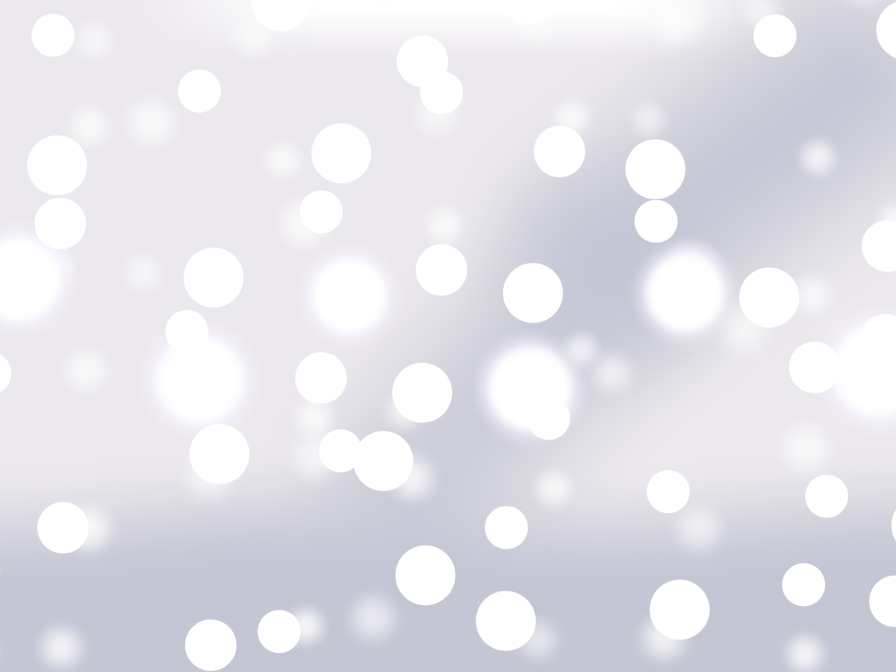
This background is drawn by a Shadertoy shader. Its source:

```glsl
// Pale lilac bokeh: a blurred grey-violet backdrop under soft light spots,
// a zigzag row of glowing lamps and crisp white discs.
// Spots and discs are scattered on jittered hash grids; 1 unit = canvas height.

#define LILAC vec3(0.925, 0.912, 0.932)
#define SLATE vec3(0.768, 0.776, 0.832)
#define HALO vec3(0.965, 0.950, 1.000)
#define SOFT_CELL 0.178
#define DISC_CELL 0.178
#define SOFT_KEEP 0.92
#define DISC_KEEP 0.86
#define LAMP_COUNT 6
#define LAMP_STEP 0.252
#define LAMP_RADIUS 0.064

// Three random values from a cell and a seed, without sine
vec3 hash3(vec2 cell, float seed) {
    vec3 q = fract(vec3(cell.xyx + seed) * vec3(0.1031, 0.1030, 0.0973));
    q += dot(q, q.yxz + 33.33);
    return fract((q.xxy + q.yzz) * q.zyx);
}

float segmentDistance(vec2 p, vec2 a, vec2 b) {
    vec2 ab = b - a;
    float t = clamp(dot(p - a, ab) / dot(ab, ab), 0.0, 1.0);
    return length(p - a - ab * t);
}

// Falls smoothly from 1 at the inner radius to 0 at the outer one
float falloff(float inner, float outer, float d) {
    return 1.0 - smoothstep(inner, outer, d);
}

// Dark floor, a dark diagonal sweep and a bright upper edge
vec3 backdrop(vec2 p) {
    float ground = falloff(0.13, 0.33, p.y + 0.015 * cos(p.x * 7.0));
    float rise = 0.80 * falloff(0.0, 0.24, segmentDistance(p, vec2(0.62, 0.28), vec2(0.90, 0.58)));
    float sweep = 0.92 * falloff(0.0, 0.27, segmentDistance(p, vec2(0.92, 0.62), vec2(1.26, 0.87)));
    float shade = 1.0 - (1.0 - ground) * (1.0 - rise) * (1.0 - sweep);
    vec3 col = mix(LILAC, SLATE, shade);
    float sky = smoothstep(0.90, 1.0, p.y) * smoothstep(0.15, 0.5, p.x) * falloff(0.9, 1.2, p.x);
    return mix(col, vec3(1.0), sky);
}

// Blurred spots, screened over each other
float softSpots(vec2 p) {
    vec2 base = floor(p / SOFT_CELL);
    float clear = 1.0;
    for (int j = -1; j <= 1; j++)
    for (int i = -1; i <= 1; i++) {
        vec2 cell = base + vec2(i, j);
        vec3 place = hash3(cell, 71.0);
        vec3 look = hash3(cell, 137.0);
        vec2 center = (cell + mix(vec2(0.1), vec2(0.9), place.xy)) * SOFT_CELL;
        float radius = mix(0.038, 0.057, place.z);
        float spot = falloff(0.08, 1.0, length(p - center) / radius);
        clear *= 1.0 - spot * mix(0.55, 0.88, look.x) * step(look.y, SOFT_KEEP);
    }
    return 1.0 - clear;
}

// Crisp discs in three sizes
float crispDiscs(vec2 p, float pixel) {
    vec2 base = floor(p / DISC_CELL);
    float cover = 0.0;
    for (int j = -1; j <= 1; j++)
    for (int i = -1; i <= 1; i++) {
        vec2 cell = base + vec2(i, j);
        vec3 place = hash3(cell, 23.0);
        float keep = step(hash3(cell, 211.0).x, DISC_KEEP);
        vec2 center = (cell + mix(vec2(0.08), vec2(0.92), place.xy)) * DISC_CELL;
        float radius = 0.032 + 0.0063 * floor(place.z * 3.0);
        cover = max(cover, keep * falloff(-pixel, pixel, length(p - center) - radius));
    }
    return cover;
}

// Lamps in a zigzag row: x is the violet halo, y the white core
vec2 lamps(vec2 p) {
    vec2 light = vec2(0.0);
    for (int i = 0; i < LAMP_COUNT; i++) {
        float n = float(i);
        vec3 rnd = hash3(vec2(n, 5.0), 311.0);
        float side = 1.0 - 2.0 * mod(n, 2.0);
        vec2 center = vec2(0.04 + n * LAMP_STEP, 0.505 + 0.07 * side);
        center += (rnd.xy - 0.5) * vec2(0.06, 0.04);
        float d = length(p - center) / (LAMP_RADIUS * mix(0.82, 1.08, rnd.z));
        light = max(light, vec2(falloff(0.85, 1.6, d), falloff(0.82, 1.22, d)));
    }
    return light;
}

void mainImage(out vec4 fragColor, in vec2 fragCoord) {
    vec2 p = fragCoord / iResolution.y;
    float pixel = 0.8 / iResolution.y;
    vec3 col = backdrop(p);
    col = mix(col, vec3(0.99), softSpots(p));
    vec2 lamp = lamps(p);
    col = mix(col, HALO, lamp.x * 0.85);
    col = mix(col, vec3(1.0), lamp.y);
    col = mix(col, vec3(1.0), crispDiscs(p, pixel));
    fragColor = vec4(col, 1.0);
}
```
